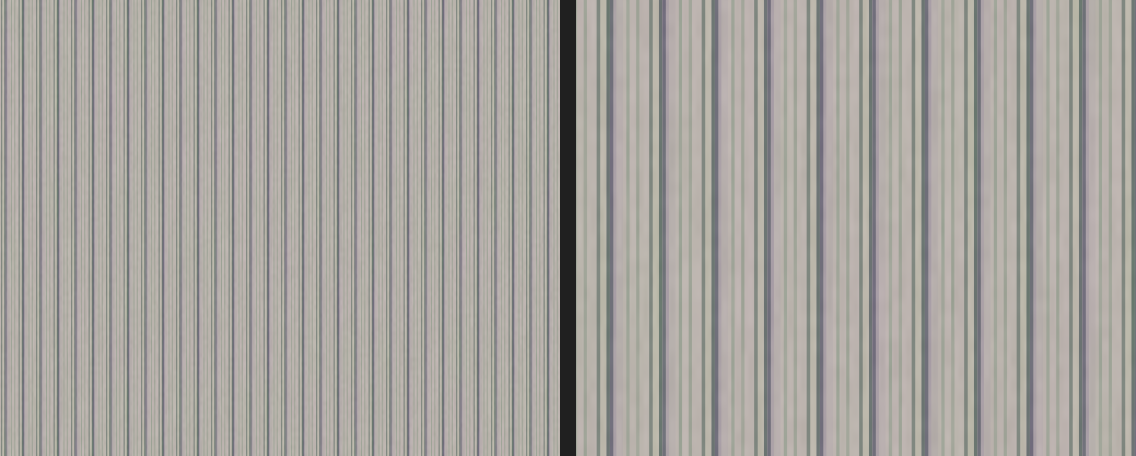
Left, the full canvas; right, a detail of the centre.
Reproduce this pattern procedurally as a Shadertoy shader.

```glsl
// Worn ticking cloth: 32 vertical stripe groups in slate, sage and pinkish grey.

float hash(vec2 cell) {
    uvec2 q = uvec2(ivec2(cell)) * uvec2(1597u, 3827u);
    uint n = (q.x ^ (q.y << 7)) * 747796u + 28915u;
    n = (n ^ (n >> 13)) * 277803u;
    n = (n ^ (n >> 15)) * 65599u;
    return float((n >> 8) & 65535u) / 65535.0;
}

// Value noise on a whole number of cells, wrapping at the canvas edges.
float wrapNoise(vec2 uv, vec2 cells, float seed) {
    vec2 p = uv * cells, i = floor(p), f = fract(p);
    f = f * f * (3.0 - 2.0 * f);
    vec2 a = mod(i, cells) + seed, b = mod(i + 1.0, cells) + seed;
    return mix(mix(hash(a), hash(vec2(b.x, a.y)), f.x),
               mix(hash(vec2(a.x, b.y)), hash(b), f.x), f.y);
}

// Share of one pixel covered by a stripe; all lengths are in repeats.
float stripe(float x, float center, float width, float pixel) {
    float d = fract(x - center + 0.5) - 0.5;
    float right = min(d + 0.5 * pixel, 0.5 * width);
    float left = max(d - 0.5 * pixel, -0.5 * width);
    return clamp((right - left) / pixel, 0.0, 1.0);
}

void mainImage(out vec4 fragColor, in vec2 fragCoord) {
    vec2 uv = fragCoord / iResolution.xy;
    float x = uv.x * 32.0;
    float pixel = 32.0 / iResolution.x;

    // Slow colour drift, long threads and fine grain
    float drift = wrapNoise(uv, vec2(48.0, 9.0), 11.0) - 0.5;
    float thread = wrapNoise(uv, vec2(384.0, 20.0), 301.0) - 0.5;
    float grain = wrapNoise(uv, vec2(256.0, 104.0), 701.0) - 0.5;

    // Ground with a faint warm band before the slate line
    vec3 color = vec3(0.735, 0.705, 0.682);
    color = mix(color, vec3(0.735, 0.72, 0.67), stripe(x, 0.185, 0.12, pixel));
    color = mix(color, vec3(0.715, 0.685, 0.675), stripe(x, 0.50, 0.125, pixel));
    color += vec3(0.012, -0.010, 0.014) * drift;
    color += vec3(0.030, 0.022, 0.032) * thread;

    // Pale sage hairlines and a mauve fringe, broken up by wear
    float wear = 0.95 + 0.35 * thread;
    color = mix(color, vec3(0.62, 0.645, 0.595), wear * stripe(x, 0.656, 0.062, pixel));
    color = mix(color, vec3(0.62, 0.64, 0.59), wear * stripe(x, 0.844, 0.062, pixel));
    color = mix(color, vec3(0.66, 0.62, 0.65), wear * stripe(x, 0.406, 0.062, pixel));

    // Narrow sage line
    color = mix(color, vec3(0.50, 0.53, 0.50), stripe(x, 0.094, 0.068, pixel));

    // Broad slate line: green on the left, violet on the right, with slight drift
    color = mix(color, vec3(0.42, 0.465, 0.445), stripe(x, 0.28, 0.066, pixel));
    color = mix(color, vec3(0.44, 0.44, 0.48), stripe(x, 0.345, 0.066, pixel));
    float slate = stripe(x, 0.3125, 0.132, pixel);
    color += slate * vec3(0.02, -0.03, 0.03) * drift;

    color += 0.022 * grain;
    fragColor = vec4(color, 1.0);
}
```
